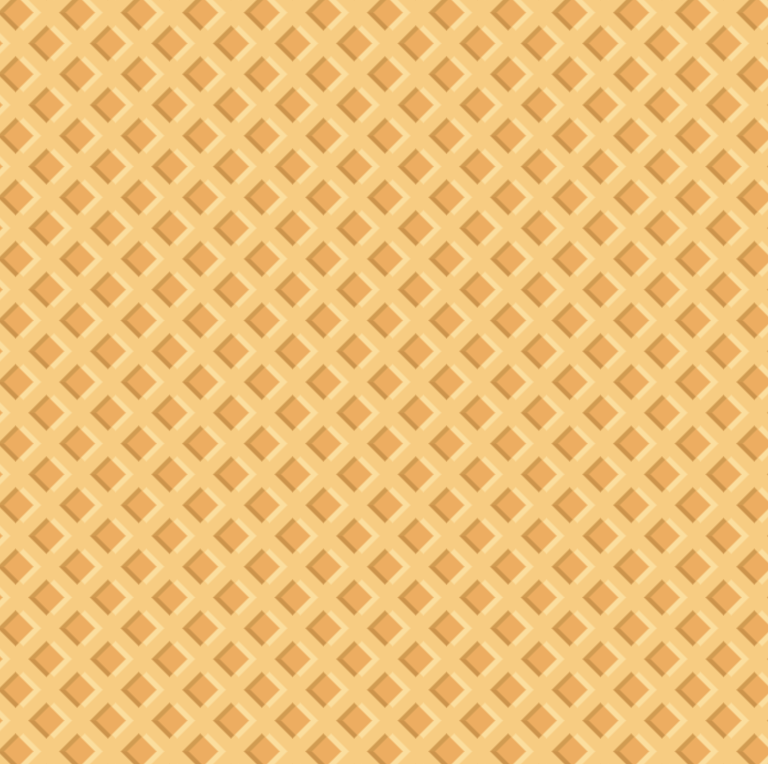
This pattern is drawn by a Shadertoy shader. Its source:

```glsl
// Waffle surface: staggered diamond pockets with a shaded left wall and a lit right rim.

const float TILES_PER_HEIGHT = 12.41;
const float POCKET_HALF = 0.29;   // half diagonal, in tiles
const float WALL_SHIFT = 0.105;   // width of the shaded wall
const float RIM_SHIFT = 0.125;    // width of the lit rim
const float EDGE_SOFTNESS = 0.028;

const vec3 BATTER = vec3(0.97, 0.80, 0.51);
const vec3 RIM_LIGHT = vec3(0.985, 0.87, 0.62);
const vec3 POCKET_FLOOR = vec3(0.93, 0.68, 0.38);
const vec3 WALL_UPPER = vec3(0.82, 0.61, 0.32);
const vec3 WALL_LOWER = vec3(0.80, 0.58, 0.30);

// Signed distance to a square, negative inside
float squareDistance(vec2 p, float halfSize) {
    vec2 d = abs(p) - halfSize;
    return length(max(d, 0.0)) + min(max(d.x, d.y), 0.0);
}

// Smooth coverage of a square
float squareMask(vec2 p, float halfSize, float softness) {
    return 1.0 - smoothstep(-softness, softness, squareDistance(p, halfSize));
}

// Turns the staggered diamond lattice into a unit square grid
vec2 diagonalGrid(vec2 p) {
    return vec2(p.x + p.y, p.x - p.y);
}

vec3 waffleColor(vec2 cell, float softness) {
    float rim = squareMask(cell - RIM_SHIFT, POCKET_HALF, softness);
    float pocket = squareMask(cell, POCKET_HALF, softness);
    float floorArea = squareMask(cell - WALL_SHIFT, POCKET_HALF, softness);

    // The two shaded walls meet at the left corner
    float upperWall = smoothstep(-softness, softness, cell.x - cell.y);
    vec3 wall = mix(WALL_LOWER, WALL_UPPER, upperWall);

    vec3 color = mix(BATTER, RIM_LIGHT, rim);
    return mix(color, mix(wall, POCKET_FLOOR, floorArea), pocket);
}

void mainImage(out vec4 fragColor, in vec2 fragCoord) {
    float tileScale = TILES_PER_HEIGHT / iResolution.y;
    vec2 p = (fragCoord - 0.5 * iResolution.xy) * tileScale;
    p.x -= 0.015;

    // Centre each repeat on its pocket
    vec2 cell = fract(diagonalGrid(p) + 0.5) - 0.5;
    float softness = max(EDGE_SOFTNESS, tileScale);

    fragColor = vec4(waffleColor(cell, softness), 1.0);
}
```
